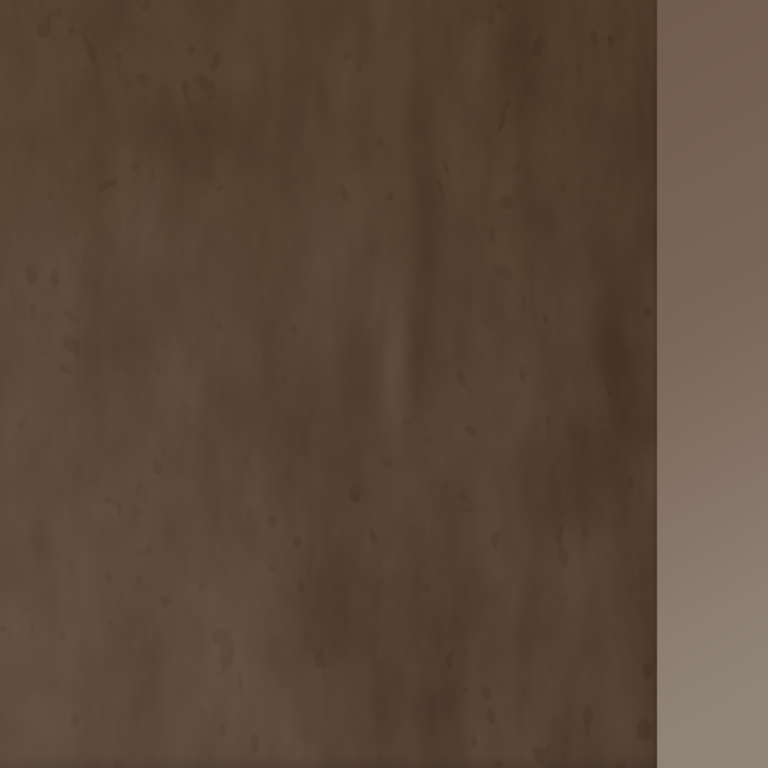
Write a WebGL 1 fragment shader that draws this texture.

```glsl
precision highp float;
// A weathered brown plaster wall beside a smooth, paler strip on the right.
// Broad tonal patches place the light; stretched cellular noise adds vertical
// streaks, mottling and sparse marks; the strip is a tilted gradient.

uniform vec2 u_resolution;

const float EDGE_X = 0.8555;
const float EDGE_SOFT = 0.0013;
const vec3 WALL_DARK = vec3(0.272, 0.200, 0.145);
const vec3 WALL_MID = vec3(0.328, 0.256, 0.195);
const vec3 WALL_LIGHT = vec3(0.408, 0.333, 0.280);
const vec3 OCHRE_TINT = vec3(0.012, 0.002, -0.014);
const vec3 STRIP_TOP = vec3(0.445, 0.365, 0.308);
const vec3 STRIP_MID = vec3(0.492, 0.415, 0.362);
const vec3 STRIP_LOW = vec3(0.565, 0.515, 0.468);
const float BROAD_GAIN = 1.32;
const float STREAK_GAIN = 0.27;
const float MOTTLE_GAIN = 0.20;
const float MARK_GAIN = 0.30;
const float GRAIN_GAIN = 0.03;

vec3 hash3(vec2 cell) {
  vec3 q = fract(vec3(cell.xyx) * vec3(0.1031, 0.1030, 0.0973));
  q += dot(q, q.yxz + 33.33);
  return fract((q.xxy + q.yzz) * q.zyx);
}

// Smooth cellular noise: each cell scatters one light or dark soft spot.
float spots(vec2 p) {
  vec2 cell = floor(p);
  vec2 local = p - cell;
  float sum = 0.0;
  for (int j = -1; j <= 1; j++) {
    for (int i = -1; i <= 1; i++) {
      vec2 offset = vec2(float(i), float(j));
      vec3 rnd = hash3(cell + offset + 50.0);
      vec2 d = offset + rnd.xy - local;
      float fall = max(1.0 - dot(d, d), 0.0);
      sum += (rnd.z * 2.0 - 1.0) * fall * fall;
    }
  }
  return sum;
}

float layeredSpots(vec2 p) {
  float sum = 0.0;
  float gain = 0.55;
  for (int i = 0; i < 4; i++) {
    sum += gain * spots(p);
    p = p * 1.9 + 7.3;
    gain *= 0.60;
  }
  return sum;
}

float patchAt(vec2 p, vec2 center, vec2 radius) {
  vec2 d = (p - center) / radius;
  return exp(-dot(d, d));
}

// Large light and dark areas; zero is the middle tone.
float broadTone(vec2 p) {
  float tone = 0.20 - 0.42 * p.x - 0.30 * (p.y - 0.5) * (1.0 - p.x);
  tone += 0.30 * patchAt(p, vec2(0.07, 0.40), vec2(0.09, 0.26));
  tone += 0.26 * patchAt(p, vec2(0.29, 0.20), vec2(0.07, 0.13));
  tone += 0.20 * patchAt(p, vec2(0.29, 0.03), vec2(0.10, 0.12));
  tone += 0.16 * patchAt(p, vec2(0.06, 0.12), vec2(0.08, 0.14));
  tone += 0.20 * patchAt(p, vec2(0.43, 0.65), vec2(0.06, 0.13));
  tone += 0.28 * patchAt(p, vec2(0.52, 0.51), vec2(0.020, 0.09));
  tone += 0.20 * patchAt(p, vec2(0.74, 0.58), vec2(0.03, 0.13));
  tone += 0.18 * patchAt(p, vec2(0.76, 0.27), vec2(0.06, 0.06));
  tone += 0.14 * patchAt(p, vec2(0.64, 0.40), vec2(0.06, 0.16));
  tone -= 0.26 * patchAt(p, vec2(0.25, 0.83), vec2(0.07, 0.06));
  tone -= 0.20 * patchAt(p, vec2(0.13, 0.82), vec2(0.02, 0.16));
  tone -= 0.26 * patchAt(p, vec2(0.15, 0.57), vec2(0.06, 0.08));
  tone -= 0.24 * patchAt(p, vec2(0.555, 0.62), vec2(0.025, 0.22));
  tone -= 0.20 * patchAt(p, vec2(0.66, 0.93), vec2(0.05, 0.12));
  tone -= 0.20 * patchAt(p, vec2(0.42, 0.20), vec2(0.06, 0.09));
  tone -= 0.16 * patchAt(p, vec2(0.72, 0.36), vec2(0.06, 0.07));
  tone -= 0.12 * patchAt(p, vec2(0.82, 0.60), vec2(0.04, 0.30));
  return tone;
}

vec3 wallColor(vec2 p) {
  vec2 warp = 0.003 * vec2(sin(p.y * 19.0 + 2.0 * sin(p.x * 9.0)),
                           sin(p.x * 37.0 + p.y * 5.0));
  vec2 q = p + warp;
  float streak = layeredSpots(q * vec2(20.0, 3.4));
  float mottle = layeredSpots(q * vec2(24.0, 14.0) + 19.0);
  // Only the strongest spots survive as scattered, crisper dark marks.
  float marks = smoothstep(0.50, 0.85, spots(q * vec2(68.0, 44.0) + 31.0));
  marks *= smoothstep(0.0, 0.30, mottle);
  float grain = spots(p * vec2(150.0, 70.0));
  float tone = BROAD_GAIN * broadTone(q) + STREAK_GAIN * streak
             + MOTTLE_GAIN * mottle - MARK_GAIN * marks + GRAIN_GAIN * grain;
  vec3 color = mix(WALL_MID, WALL_LIGHT, clamp(tone, 0.0, 1.0));
  color = mix(color, WALL_DARK, clamp(-tone * 1.5, 0.0, 1.0));
  // Warmer ochre in the upper part, greyer towards the floor.
  float ochre = smoothstep(0.25, 0.95, p.y) - 0.35 + 0.3 * mottle;
  color += OCHRE_TINT * ochre * 0.7;
  return color * (1.0 - 0.08 * smoothstep(0.018, 0.0, p.y));
}

vec3 stripColor(vec2 p) {
  float t = 1.0 - p.y + 0.55 * (p.x - 0.93);
  vec3 color = mix(STRIP_TOP, STRIP_MID, clamp(t / 0.52, 0.0, 1.0));
  return mix(color, STRIP_LOW, smoothstep(0.38, 0.98, t));
}

void main() {
  vec2 p = gl_FragCoord.xy / u_resolution;
  float strip = smoothstep(EDGE_X - EDGE_SOFT, EDGE_X + EDGE_SOFT, p.x);
  // A thin shaded seam where the wall meets the strip.
  float seam = patchAt(p, vec2(EDGE_X - 0.002, p.y), vec2(0.003, 1.0));
  vec3 color = mix(wallColor(p) * (1.0 - 0.08 * seam), stripColor(p), strip);
  gl_FragColor = vec4(color, 1.0);
}
```
